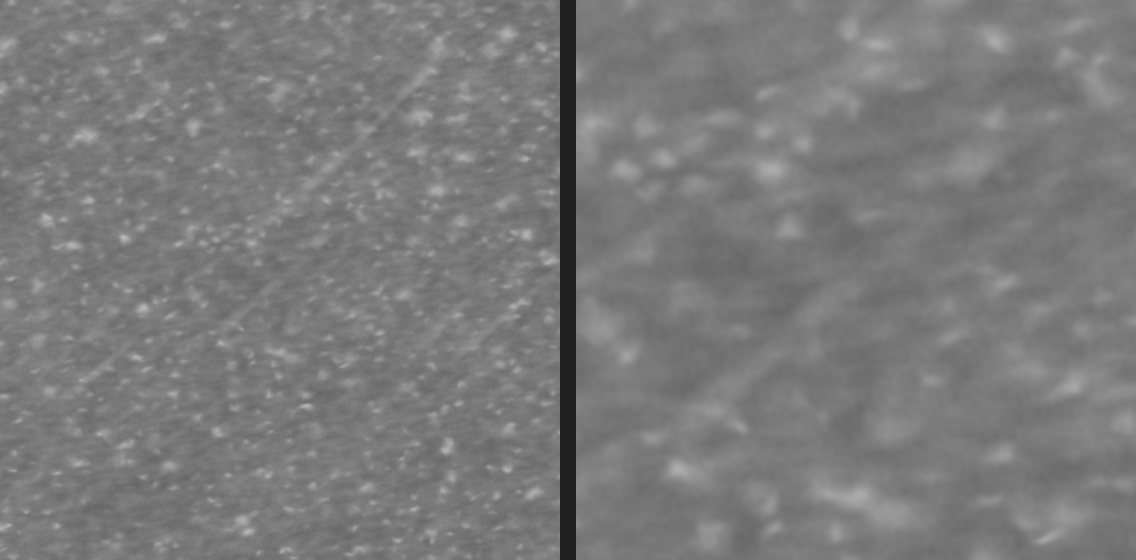
Left: the whole. Right: its middle third, enlarged.
Write a WebGL 2 fragment shader that draws this texture.

```glsl
#version 300 es
precision highp float;

// Soft grey mineral surface: layered gradient noise stretched along a slight
// tilt, faint diagonal scratches, and blurred pale specks scattered by a
// jittered grid. Specks are finer and crisper towards the bottom.

#define BASE_GREY 0.463
#define GRAIN_TILT 0.16
#define SCRATCH_ANGLE 0.72
#define CLOUD_GAIN 0.035
#define MOTTLE_GAIN 0.055
#define FIBRE_GAIN 0.050
#define SCRATCH_GAIN 0.13
#define FILM_GAIN 0.022
#define FINE_CELLS 50.0
#define FINE_GAIN 0.17
#define BROAD_CELLS 21.0
#define BROAD_GAIN 0.23

uniform vec2 u_resolution;
out vec4 fragColor;

// Integer hash giving two values in 0..1 per lattice cell.
vec2 hash2(vec2 cell, float seed) {
    uvec2 v = uvec2(ivec2(cell) + ivec2(int(seed) * 131 + 4096));
    v = v * 1664525u + 1013904223u;
    v.x += v.y * 1664525u;
    v.y += v.x * 1664525u;
    v ^= v >> 16u;
    v.x += v.y * 1664525u;
    v.y += v.x * 1664525u;
    v ^= v >> 16u;
    return vec2(v >> 8u) / 16777216.0;
}

mat2 rotation(float angle) {
    float c = cos(angle), s = sin(angle);
    return mat2(c, -s, s, c);
}

float cornerSlope(vec2 cell, vec2 offset, float seed) {
    float angle = 6.28319 * hash2(cell, seed).x;
    return dot(vec2(cos(angle), sin(angle)), offset);
}

// Gradient noise, roughly -0.7..0.7.
float gradientNoise(vec2 p, float seed) {
    vec2 cell = floor(p), f = p - cell;
    vec2 u = f * f * f * (f * (f * 6.0 - 15.0) + 10.0);
    vec2 e = vec2(1.0, 0.0);
    float low = mix(cornerSlope(cell, f, seed),
                    cornerSlope(cell + e.xy, f - e.xy, seed), u.x);
    float high = mix(cornerSlope(cell + e.yx, f - e.yx, seed),
                     cornerSlope(cell + e.xx, f - e.xx, seed), u.x);
    return mix(low, high, u.y);
}

// Soft elliptical spots, one per jittered cell; most are faint, few bright.
float specks(vec2 p, float size, float seed) {
    vec2 cell = floor(p);
    float sum = 0.0;
    for (int y = -1; y <= 1; y++) {
        for (int x = -1; x <= 1; x++) {
            vec2 id = cell + vec2(x, y);
            vec2 shape = hash2(id, seed + 1.0);
            float rarity = hash2(id, seed + 2.0).x;
            vec2 radius = size * vec2(mix(0.22, 0.36, shape.x),
                                      mix(0.15, 0.24, shape.y));
            vec2 d = (p - id - hash2(id, seed)) / radius;
            float brightness = rarity * rarity * rarity * rarity;
            sum += brightness * exp(-0.5 * dot(d, d));
        }
    }
    return sum;
}

void main() {
    vec2 uv = gl_FragCoord.xy / u_resolution.y;
    vec2 tilted = rotation(GRAIN_TILT) * uv;
    vec2 diagonal = rotation(SCRATCH_ANGLE) * uv;

    // Uneven ground from broad clouds down to film grain
    float grey = BASE_GREY;
    grey += CLOUD_GAIN * gradientNoise(tilted * vec2(5.0, 8.0), 1.0);
    grey += MOTTLE_GAIN * gradientNoise(tilted * vec2(22.0, 38.0), 2.0);
    grey += FIBRE_GAIN * gradientNoise(tilted * vec2(44.0, 86.0), 3.0);
    grey += FILM_GAIN * gradientNoise(uv * 190.0, 4.0);

    // Long faint scratches that come and go
    float bend = 0.03 * gradientNoise(uv * 2.0, 5.0);
    float scratch = gradientNoise((diagonal + vec2(0.0, bend)) * vec2(3.0, 32.0), 6.0);
    float patches = smoothstep(-0.1, 0.35, gradientNoise(uv * 3.5, 7.0));
    grey += SCRATCH_GAIN * patches * smoothstep(0.1, 0.6, scratch) * 0.6;

    // Pale specks, smaller and stronger low down
    float size = mix(0.86, 1.14, uv.y);
    float strength = mix(1.15, 0.85, uv.y);
    vec2 warp = 0.006 * vec2(gradientNoise(uv * 60.0, 8.0), gradientNoise(uv * 60.0, 9.0));
    vec2 speckUv = tilted + warp;
    grey += FINE_GAIN * strength * specks(speckUv * FINE_CELLS, size, 20.0);
    grey += BROAD_GAIN * specks(speckUv * BROAD_CELLS, size * 0.72, 30.0);

    fragColor = vec4(vec3(clamp(grey, 0.0, 1.0)), 1.0);
}
```
